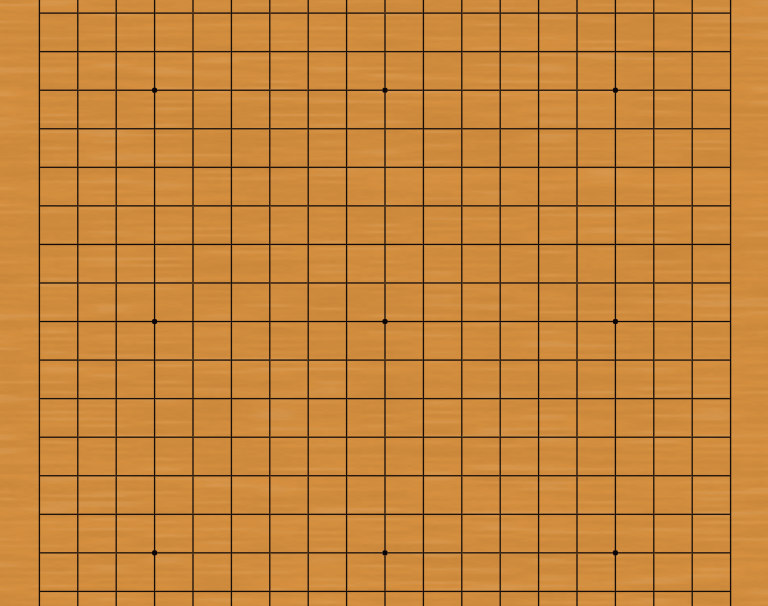
A Shadertoy shader for this pattern:

```glsl
// Wooden board with a ruled 19-column grid, marked star points and fine horizontal grain.

// Lengths are fractions of the canvas width
const vec2  CENTER      = vec2(0.5013, 0.3704);
const vec2  CELL        = vec2(0.0500, 0.0502);
const float HALF_COLS   = 9.0;     // columns on each side of the center line
const float STAR_STEP   = 6.0;     // cells between star points
const float LINE_WIDTH  = 0.0016;
const float STAR_RADIUS = 0.0036;
const float EDGE_SOFT   = 0.75;    // edge softness in pixels

const vec3  WOOD        = vec3(0.82, 0.55, 0.24);
const vec3  WOOD_LIGHT  = vec3(0.81, 0.58, 0.31);
const vec3  INK         = vec3(0.04, 0.02, 0.03);
const vec2  GRAIN_FREQ  = vec2(14.0, 230.0);
const vec2  BAND_FREQ   = vec2(3.0, 45.0);
const float GRAIN_DEPTH = 0.055;
const float BAND_DEPTH  = 0.02;
const float FIBER_DEPTH = 0.02;

float hash(vec2 p) {
    return fract(sin(dot(p, vec2(127.1, 311.7))) * 43758.5453);
}

float valueNoise(vec2 p) {
    vec2 i = floor(p);
    vec2 f = fract(p);
    f = f * f * (3.0 - 2.0 * f);
    float low  = mix(hash(i), hash(i + vec2(1.0, 0.0)), f.x);
    float high = mix(hash(i + vec2(0.0, 1.0)), hash(i + vec2(1.0, 1.0)), f.x);
    return mix(low, high, f.y);
}

// Antialiased coverage of a shape from its signed distance
float coverage(float dist, float px) {
    return 1.0 - smoothstep(-EDGE_SOFT * px, EDGE_SOFT * px, dist);
}

vec3 woodColor(vec2 p) {
    float streak = valueNoise(p * GRAIN_FREQ);
    float band   = valueNoise(p * BAND_FREQ + 17.0);
    float fiber  = valueNoise(p * vec2(120.0, 400.0) + 53.0);
    float shade  = 1.0 + GRAIN_DEPTH * (streak - 0.5)
                       + BAND_DEPTH * (band - 0.5)
                       + FIBER_DEPTH * (fiber - 0.5);
    float pale = 0.6 * smoothstep(0.65, 0.95, streak);
    return mix(WOOD, WOOD_LIGHT, pale) * shade;
}

float inkMask(vec2 p, float px) {
    vec2 q = p - CENTER;
    vec2 cell = q / CELL;

    // Nearest grid line; columns stop at the board border
    vec2 nearest = round(cell);
    nearest.x = clamp(nearest.x, -HALF_COLS, HALF_COLS);
    vec2 lineDist = abs(q - nearest * CELL) - 0.5 * LINE_WIDTH;
    float columns = coverage(lineDist.x, px);
    float border = abs(q.x) - HALF_COLS * CELL.x - 0.5 * LINE_WIDTH;
    float rows = coverage(max(lineDist.y, border), px);

    // Star points, limited to the marked columns
    vec2 star = round(cell / STAR_STEP) * STAR_STEP;
    star.x = clamp(star.x, -STAR_STEP, STAR_STEP);
    float dots = coverage(length(q - star * CELL) - STAR_RADIUS, px);

    return max(max(columns, rows), dots);
}

void mainImage(out vec4 fragColor, in vec2 fragCoord) {
    float px = 1.0 / iResolution.x;
    vec2 p = fragCoord * px;
    vec3 color = mix(woodColor(p), INK, inkMask(p, px));
    fragColor = vec4(color, 1.0);
}
```
